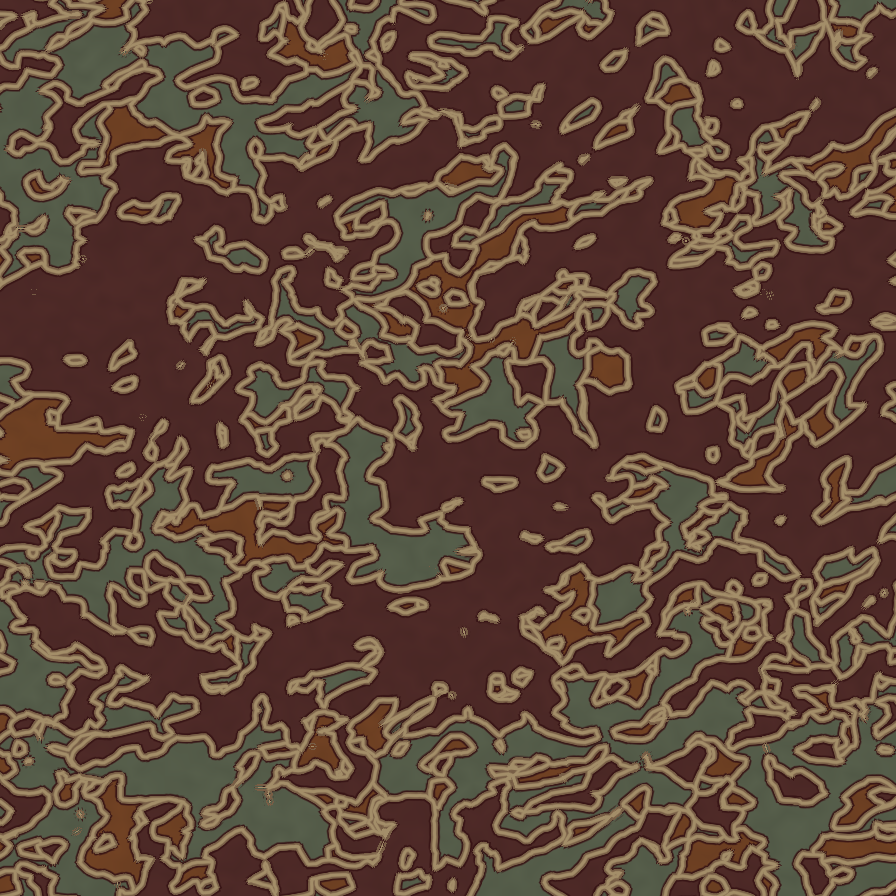
Write a Shadertoy shader that draws this pattern.

```glsl
// Camouflage of small jagged green and brown patches with tan outlines on maroon.

float hash(vec2 p) {
    return fract(sin(dot(p, vec2(127.1, 311.7))) * 43758.55) - 0.5;
}

// Linear noise on a triangular lattice: its contours are angular.
float facetNoise(vec2 p) {
    p += (p.x + p.y) * 0.366;
    vec2 cell = floor(p), f = p - cell;
    vec2 side = f.x > f.y ? vec2(1.0, 0.0) : vec2(0.0, 1.0);
    float a = hash(cell), b = hash(cell + side), c = hash(cell + 1.0);
    return a + (b - a) * max(f.x, f.y) + (c - b) * min(f.x, f.y);
}

// x: patch against ground, y: brown against green; positive inside.
vec2 patchFields(vec2 p) {
    vec2 bend = vec2(facetNoise(p * 5.0 + 7.0), facetNoise(p * 5.0 + 29.0));
    vec2 q = p * vec2(0.9, 1.15) + 0.07 * bend;
    q.y -= 0.15 * p.x;
    float rough = 1.0 + 0.9 * bend.x;
    float cover = 0.6 * facetNoise(q * vec2(5.0, 8.0) + 3.0)
                + rough * (0.65 * facetNoise(q * 25.0 + 17.0)
                         + 0.55 * facetNoise(q * 46.0 + 41.0)
                         + 0.08 * facetNoise(q * 95.0 + 67.0));
    float brown = 0.7 * facetNoise(q * 12.0 + 83.0)
                + 0.5 * facetNoise(q * 27.0 + 97.0)
                + 0.25 * facetNoise(q * 50.0 + 11.0);
    return vec2(cover - 0.05, brown - 0.08);
}

// Fraction of the way from a to b at which each field crosses zero, else 2.
vec2 crossing(vec2 a, vec2 b) {
    vec2 t = abs(a) / max(abs(a) + abs(b), 1e-5);
    return mix(vec2(2.0), t, step(a * b, vec2(0.0)));
}

void mainImage(out vec4 fragColor, in vec2 fragCoord) {
    vec2 p = fragCoord / iResolution.y;
    float pixel = 1.0 / iResolution.y;
    vec2 field = patchFields(p);

    // Nearest contour along ten rays, each walked in two strides.
    float stride = 0.0036;
    vec2 dist = vec2(2.0 * stride);
    for (int i = 0; i < 10; i++) {
        float angle = 6.2832 * float(i) / 10.0;
        vec2 ray = stride * vec2(cos(angle), sin(angle));
        vec2 near = patchFields(p + ray);
        vec2 far = patchFields(p + 2.0 * ray);
        dist = min(dist, stride * crossing(field, near));
        dist = min(dist, stride * (1.0 + crossing(near, far)));
    }

    // The inner contour counts only within a patch.
    float side = field.x > 0.0 ? -1.0 : 1.0;
    float line = min(dist.x, max(dist.y, side * dist.x));

    // Flat fills with a faint mottling.
    vec3 ground = vec3(0.3, 0.16, 0.15);
    vec3 green = vec3(0.33, 0.36, 0.285);
    vec3 brown = vec3(0.43, 0.25, 0.135);
    vec3 fill = field.y > 0.0 ? brown : green;
    vec3 color = field.x > 0.0 ? fill : ground;
    color *= 1.0 + 0.07 * facetNoise(p * 60.0);

    // Dark fringe, then the tan line with its lighter core.
    vec3 fringe = vec3(0.21, 0.07, 0.075);
    vec3 edge = vec3(0.47, 0.37, 0.275);
    vec3 core = vec3(0.64, 0.555, 0.41);
    float soft = 0.5 * pixel;
    color = mix(color, fringe, 0.9 * (1.0 - smoothstep(0.0048, 0.0070, line)));
    color = mix(color, edge, 1.0 - smoothstep(0.0040 - soft, 0.0040 + soft, line));
    color = mix(color, core, 1.0 - smoothstep(0.0008, 0.0030, line));

    fragColor = vec4(color, 1.0);
}
```
